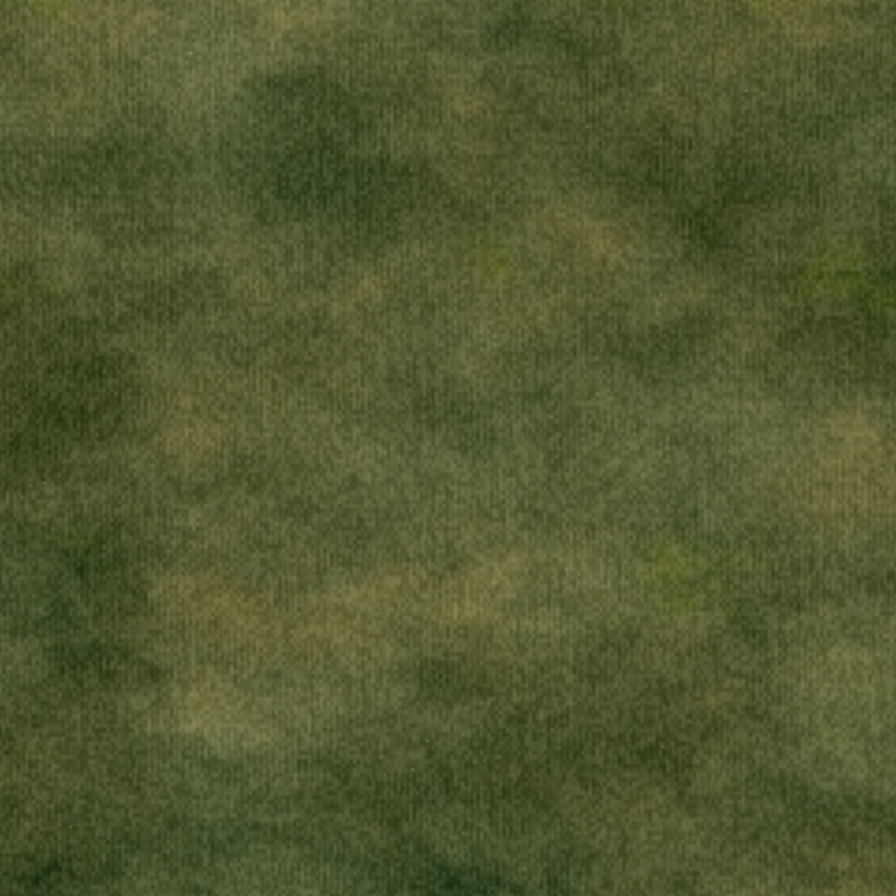
Give the GLSL for this texture, as a three.js fragment shader.

```glsl
// Mottled olive cloth: soft, slightly wide cloud patches in moss and khaki,
// built from warped fractal value noise, with a slow cool/warm hue drift.
// Fine grain, broken vertical ribs and a few pale specks give the weave.

varying vec2 vUv;

const vec3 DARK_MOSS = vec3(0.238, 0.283, 0.138);
const vec3 LIGHT_KHAKI = vec3(0.410, 0.418, 0.242);
const vec3 COOL_SHIFT = vec3(-0.07, 0.0, 0.035);
const vec3 YELLOW_SHIFT = vec3(0.015, 0.03, -0.04);

const vec2 CLOUD_SCALE = vec2(4.3, 6.6);
const float CLOUD_CONTRAST = 2.6;
const float CLOUD_GAIN = 0.66;
const float WARP = 0.7;
const vec2 HUE_SCALE = vec2(4.0, 6.0);

const vec2 GRAIN_SCALE = vec2(240.0, 200.0);
const float GRAIN_STRENGTH = 0.105;
const vec2 STRAND_SCALE = vec2(270.0, 75.0);
const float STRAND_STRENGTH = 0.045;
const float RIB_COUNT = 140.0;
const float RIB_STRENGTH = 0.016;

const float SPECK_GRID = 45.0;
const float SPECK_SHARE = 0.015;
const float SPECK_STRENGTH = 0.08;

const float TAU = 6.2831853;

float hash(vec2 p) {
  return fract(sin(dot(p, vec2(127.1, 311.7))) * 43758.5453);
}

float valueNoise(vec2 p) {
  vec2 cell = floor(p);
  vec2 f = fract(p);
  f = f * f * (3.0 - 2.0 * f);
  float bottom = mix(hash(cell), hash(cell + vec2(1.0, 0.0)), f.x);
  float top = mix(hash(cell + vec2(0.0, 1.0)), hash(cell + vec2(1.0)), f.x);
  return mix(bottom, top, f.y);
}

// Fractal noise, turned at each octave to hide the lattice
float fbm(vec2 p) {
  mat2 turn = mat2(0.8, 0.6, -0.6, 0.8);
  float sum = 0.0;
  float total = 0.0;
  float weight = 1.0;
  for (int i = 0; i < 5; i++) {
    sum += weight * valueNoise(p);
    total += weight;
    weight *= CLOUD_GAIN;
    p = turn * p * 2.03 + vec2(17.3, 9.1);
  }
  return sum / total;
}

// Patch brightness, centred on 0.5
float clouds(vec2 uv) {
  vec2 p = uv * CLOUD_SCALE + 3.7;
  vec2 warp = vec2(fbm(p + 21.4), fbm(p + 48.9)) - 0.5;
  return 0.5 + CLOUD_CONTRAST * (fbm(p + WARP * warp) - 0.5);
}

// Grain, short upright strands and ribs that come and go
float weave(vec2 uv) {
  float grain = valueNoise(uv * GRAIN_SCALE) - 0.5;
  float strand = valueNoise(uv * STRAND_SCALE + 60.0) - 0.5;
  float ribPresence = smoothstep(0.25, 0.85, valueNoise(uv * vec2(32.0, 40.0)));
  float rib = sin(uv.x * RIB_COUNT * TAU) * ribPresence;
  return GRAIN_STRENGTH * grain + STRAND_STRENGTH * strand + RIB_STRENGTH * rib;
}

// Rare pale dots, one candidate per grid cell
float specks(vec2 uv) {
  vec2 p = uv * SPECK_GRID;
  vec2 cell = floor(p);
  vec2 centre = 0.2 + 0.6 * vec2(hash(cell + 5.2), hash(cell + 8.6));
  float dotMask = 1.0 - smoothstep(0.03, 0.13, length(fract(p) - centre));
  return dotMask * step(1.0 - SPECK_SHARE, hash(cell + 31.0));
}

void main() {
  // Cloud patches
  vec3 color = mix(DARK_MOSS, LIGHT_KHAKI, clouds(vUv));

  // Slow hue drift
  color += COOL_SHIFT * (fbm(vUv * HUE_SCALE + 71.0) - 0.5);
  color += YELLOW_SHIFT * smoothstep(0.6, 0.8, fbm(vUv * HUE_SCALE + 130.0));

  // Cloth surface
  color += weave(vUv) + SPECK_STRENGTH * specks(vUv);

  gl_FragColor = vec4(color, 1.0);
}
```
